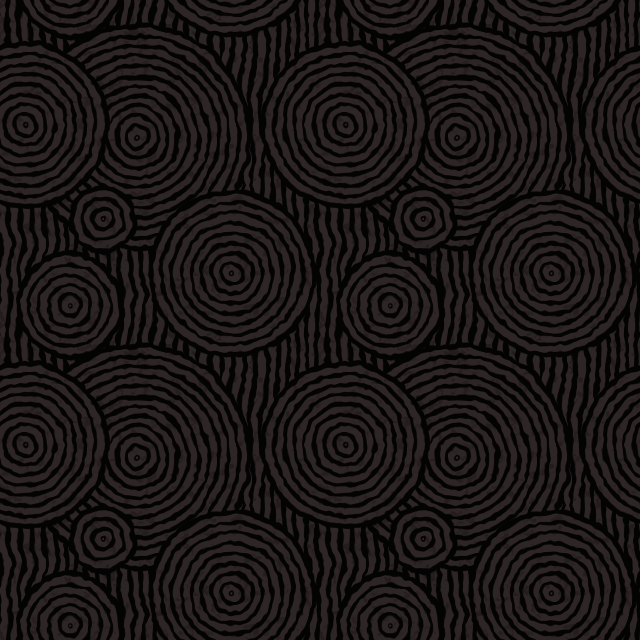
This pattern is drawn by a Shadertoy shader. Its source:

```glsl
// Hand-cut concentric discs over wavy upright stripes, dark brown on black.
// A square tile, 32 ring steps wide, holds five wrapped discs layered by distance;
// wrapping value noise bends the lines and roughens their edges.

#define REPEATS 2.0        // tiles across and down
#define TILE 32.0          // tile width in ring steps
#define STRIPES 29.0       // background stripes per tile
#define LINE_HALF 0.30     // half width of a line
#define BORDER 0.40        // dark gap around each disc
#define WAVE 0.75          // sideways sway of the stripes
#define WOBBLE 0.30        // slow bend of all lines
#define ROUGH 0.22         // fine raggedness of the edges
#define INK vec3(0.182, 0.150, 0.150)
#define WORN vec3(0.145, 0.115, 0.115)
#define GROUND vec3(0.016, 0.010, 0.010)

// Centre and radius, in ring steps from the upper left; later discs lie on top
const vec3 DISCS[5] = vec3[5](
    vec3(13.75, 13.67, 11.0),
    vec3(2.50, 12.50, 8.0),
    vec3(23.20, 27.35, 8.0),
    vec3(7.00, 30.58, 5.0),
    vec3(10.27, 21.95, 3.0));

float hash(vec2 p) {
    vec3 h = fract(p.xyx * 0.1031);
    h += dot(h, h.yzx + 33.33);
    return fract((h.x + h.y) * h.z);
}

// Value noise in -0.5..0.5 that wraps over one tile of the given cell count
float wrapNoise(vec2 tilePos, vec2 cells, float seed) {
    vec2 p = tilePos / TILE * cells;
    vec2 i = floor(p), f = fract(p);
    f = f * f * (3.0 - 2.0 * f);
    vec2 a = mod(i, cells) + seed, b = mod(i + 1.0, cells) + seed;
    return mix(mix(hash(a), hash(vec2(b.x, a.y)), f.x),
               mix(hash(vec2(a.x, b.y)), hash(b), f.x), f.y) - 0.5;
}

// Signed distances below are positive inside the inked lines
float stripes(vec2 p, float halfWidth) {
    float sway = WAVE * wrapNoise(p, vec2(7.0, 13.0), 11.0);
    float period = TILE / STRIPES;
    float phase = fract((p.x + sway) / period + 0.1) - 0.5;
    return halfWidth - abs(phase) * period;
}

float rings(float r, float halfWidth) {
    float line = halfWidth - abs(fract(r - 0.08) - 0.5);
    return max(line, 0.12 - r);
}

void mainImage(out vec4 fragColor, in vec2 fragCoord) {
    vec2 uv = fragCoord / iResolution.xy;
    vec2 p = fract(vec2(uv.x, 1.0 - uv.y) * REPEATS) * TILE;
    float pixel = REPEATS * TILE / iResolution.y;

    // Uneven hand: bent positions and a changing line width
    vec2 slow = vec2(24.0), fine = vec2(64.0);
    vec2 q = p + WOBBLE * vec2(wrapNoise(p, slow, 23.0), wrapNoise(p, slow, 37.0))
               + ROUGH * vec2(wrapNoise(p, fine, 41.0), wrapNoise(p, fine, 59.0));
    float halfWidth = LINE_HALF + 0.12 * wrapNoise(p, vec2(40.0), 71.0);

    // Each disc clears a border, then lays its rings
    float ink = stripes(q, halfWidth);
    for (int i = 0; i < 5; i++) {
        vec2 d = q - DISCS[i].xy;
        float r = length(d - TILE * round(d / TILE));
        float inside = DISCS[i].z - r;
        ink = max(min(ink, -inside - BORDER), min(rings(r, halfWidth), inside));
    }

    // Mottled ink on the dark ground
    float wear = wrapNoise(p, vec2(48.0), 83.0) + 0.6 * wrapNoise(p, vec2(128.0), 97.0);
    vec3 lineColor = mix(INK, WORN, smoothstep(0.1, 0.5, wear));
    float cover = smoothstep(-0.75, 0.75, ink / pixel);
    fragColor = vec4(mix(GROUND, lineColor, cover), 1.0);
}
```
